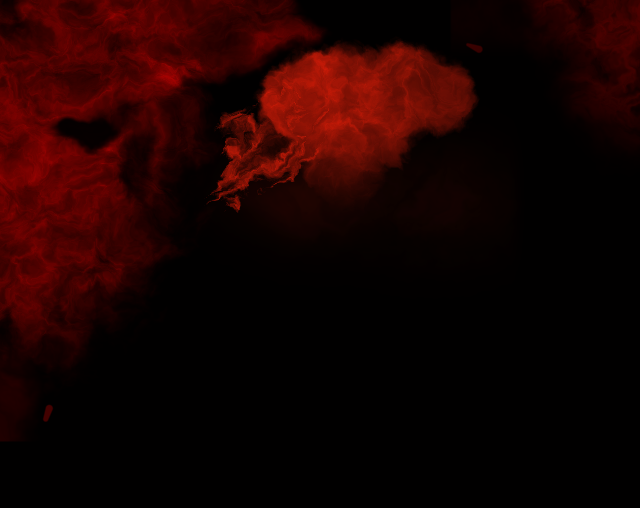
Give the GLSL for this background, as a Shadertoy shader.

```glsl
// Dark red ink smoke in the upper corners, with a glowing orange-red cloud on black.
#define BACKDROP vec3(0.004, 0.0, 0.0)
#define INK_RED vec3(1.0, 0.012, 0.004)
#define CLOUD_RED vec3(1.0, 0.13, 0.035)
#define INK_LEVEL 0.36
#define CLOUD_LEVEL 0.58
#define INK_WARP 0.085
#define CLOUD_WARP 0.06
#define CUT_HEIGHT 0.131

float hash(vec2 p) {
    vec3 q = fract(p.xyx * vec3(0.1031, 0.1030, 0.0973));
    q += dot(q, q.yzx + 33.33);
    return fract((q.x + q.y) * q.z);
}

float noise(vec2 p) {
    vec2 i = floor(p), f = fract(p);
    f = f * f * (3.0 - 2.0 * f);
    return mix(mix(hash(i), hash(i + vec2(1, 0)), f.x),
               mix(hash(i + vec2(0, 1)), hash(i + vec2(1, 1)), f.x), f.y);
}

// Layered noise: x is soft, y is creased into thin bright ridges
vec2 layers(vec2 p) {
    vec2 sum = vec2(0.0);
    float amp = 0.46;
    for (int i = 0; i < 5; i++) {
        float n = noise(p);
        sum += amp * vec2(n, 1.0 - abs(2.0 * n - 1.0));
        p = mat2(1.6, 1.2, -1.2, 1.6) * p + 7.3;
        amp *= 0.56;
    }
    return sum;
}

float fbm(vec2 p) { return layers(p).x; }

vec2 fbm2(vec2 p) { return vec2(fbm(p), fbm(p + 41.7)) - 0.5; }

// Distance to a tapered stroke of smoke
float wisp(vec2 p, vec2 a, vec2 b, float ra, float rb) {
    vec2 d = b - a;
    float t = clamp(dot(p - a, d) / dot(d, d), 0.0, 1.0);
    return length(p - a - d * t) - mix(ra, rb, t);
}

float fill(float d, float soft) { return 1.0 - smoothstep(-soft, soft, d); }

float glow(vec2 p, vec2 c, vec2 r) { vec2 q = (p - c) / r; return exp(-dot(q, q)); }

// Ink on the left: broad masses, fine fibres, bright streaks and a dark pocket
float leftInk(vec2 p) {
    vec2 w = p + INK_WARP * fbm2(p * 9.0);
    vec2 grain = layers(w * 14.0 + 2.0 * fbm2(p * 7.0));
    float fibre = layers(w * vec2(20.0, 34.0) + 3.0 * fbm2(w * 12.0)).y;
    float mottle = 0.16 * (grain.x - 0.5);
    float upper = min(wisp(w, vec2(0.21, 0.935), vec2(0.625, 0.925), 0.17, 0.005),
                      wisp(w, vec2(0.25, 1.03), vec2(0.525, 0.985), 0.10, 0.05));
    float side = wisp(w, vec2(0.0, 0.785), vec2(0.05, 0.525), 0.195, 0.21) - mottle;
    float haze = wisp(w, vec2(0.31, 0.785), vec2(0.245, 0.56), 0.09, 0.08) - mottle;
    float body = max(fill(upper, 0.02), fill(side, 0.075));
    float level = body * INK_LEVEL * (0.05 + 0.85 * grain.x + 0.75 * fibre * fibre);
    level *= 1.0 - 0.3 * smoothstep(0.30, 0.50, p.x);
    level = max(level, 0.3 * fill(haze, 0.06) * grain.x * fibre);
    level += 0.12 * body * glow(p, vec2(0.06, 0.65), vec2(0.15, 0.17));
    float streak = 0.12 * fill(wisp(w, vec2(0.22, 0.96), vec2(0.32, 0.85), 0.02, 0.03), 0.04);
    streak += 0.12 * fill(wisp(w, vec2(0.32, 0.845), vec2(0.61, 0.92), 0.02, 0.008), 0.025);
    streak += 0.15 * fill(wisp(w, vec2(0.20, 0.68), vec2(0.33, 0.83), 0.01, 0.02), 0.02);
    streak += 0.16 * fill(wisp(w, vec2(0.305, 0.77), vec2(0.298, 0.59), 0.014, 0.004), 0.015);
    level += streak * (0.4 + fibre);
    level *= 1.0 - 0.95 * smoothstep(0.25, 0.7, glow(w, vec2(0.165, 0.738), vec2(0.065, 0.04)));
    level *= mix(0.45, 1.0, smoothstep(0.27, 0.46, p.y));
    // Faint column that ends on a straight lower cut
    float column = (1.0 - smoothstep(0.04, 0.09, w.x)) * (1.0 - smoothstep(0.25, 0.38, p.y));
    return max(level, 0.18 * column * grain.x);
}

// Ink in the right corner, thinning out downwards
float rightInk(vec2 p) {
    vec2 w = p + INK_WARP * fbm2(p * 9.0 + 20.0);
    vec2 grain = layers(w * 16.0 + 2.5 * fbm2(p * 9.0));
    float d = wisp(w, vec2(1.24, 1.02), vec2(1.27, 0.77), 0.20, 0.09);
    float level = fill(d, 0.07) * 0.62 * grain.x * grain.y * smoothstep(0.58, 0.95, p.y);
    float haze = smoothstep(0.885, 0.89, p.x) * smoothstep(0.88, 0.95, p.y);
    return max(level, 0.07 * haze * grain.x);
}

// Billowing cloud with a stranded tail on the left and a fading plume below
float cloud(vec2 p) {
    vec2 w = p + CLOUD_WARP * fbm2(p * 14.0 + 5.0);
    w += 0.035 * fbm2(w * 32.0);
    vec2 curl = layers(w * 22.0);
    float strand = layers(mat2(0.8, -0.6, 0.6, 0.8) * w * vec2(16.0, 48.0)).y;
    float d = wisp(w, vec2(0.605, 0.80), vec2(0.835, 0.82), 0.09, 0.083);
    d = min(d, wisp(w, vec2(0.71, 0.80), vec2(0.76, 0.815), 0.10, 0.10));
    d = min(d, wisp(w, vec2(0.66, 0.74), vec2(0.74, 0.75), 0.09, 0.08));
    float plume = wisp(w, vec2(0.67, 0.71), vec2(0.69, 0.54), 0.09, 0.045);
    float tail = wisp(w, vec2(0.58, 0.75), vec2(0.485, 0.68), 0.07, 0.04);
    tail = min(tail, wisp(w, vec2(0.48, 0.68), vec2(0.445, 0.60), 0.032, 0.018));
    tail = min(tail, wisp(w, vec2(0.485, 0.69), vec2(0.455, 0.76), 0.028, 0.014));
    float shade = 0.25 + 0.6 * fbm(w * 9.0) + 0.65 * curl.y * curl.y + 0.25 * curl.x;
    float right = 1.0 - 0.35 * smoothstep(0.74, 0.92, p.x);
    float level = fill(d, 0.015) * mix(0.3, 1.0, smoothstep(0.63, 0.76, p.y)) * right;
    float fade = smoothstep(0.47, 0.74, p.y);
    level = max(level, fill(plume, 0.03) * 0.85 * fade * fade) * shade;
    float fan = fill(tail + 0.05 * (0.6 - strand), 0.012);
    return max(level, fan * (0.1 + 1.3 * strand * strand)) * CLOUD_LEVEL;
}

void mainImage(out vec4 fragColor, in vec2 fragCoord) {
    vec2 p = fragCoord / iResolution.y;
    p.x *= 1.26 * iResolution.y / iResolution.x;
    float px = 1.0 / iResolution.y;
    float ink = max(leftInk(p), rightInk(p));
    // Small stray flakes
    ink += 0.26 * fill(wisp(p, vec2(0.09, 0.175), vec2(0.097, 0.196), 0.005, 0.007), px);
    ink += 0.20 * fill(wisp(p, vec2(0.921, 0.912), vec2(0.943, 0.903), 0.003, 0.007), px);
    ink *= smoothstep(CUT_HEIGHT - px, CUT_HEIGHT + px, p.y);
    // Dim haze below and to the right of the cloud
    float mist = 0.2 + 1.6 * fbm(p * 9.0 + 2.0 * fbm2(p * 8.0));
    float haze = 0.13 * glow(p, vec2(0.63, 0.62), vec2(0.15, 0.09));
    haze += 0.075 * glow(p, vec2(0.89, 0.60), vec2(0.13, 0.10)) * (1.0 - smoothstep(1.0, 1.04, p.x));
    float lit = max(cloud(p), haze * mist);
    vec3 color = BACKDROP + INK_RED * ink * (1.0 - smoothstep(0.0, 0.4, lit));
    fragColor = vec4(color + CLOUD_RED * lit, 1.0);
}
```
